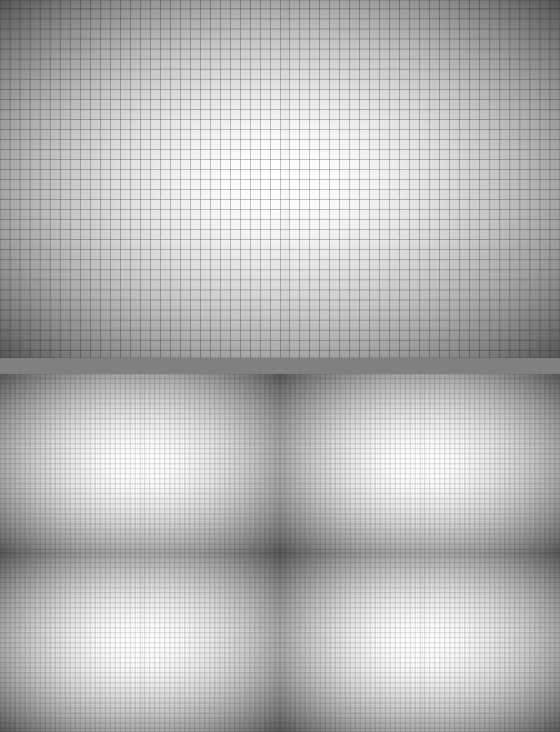
Top: one tile. Bottom: repeated 2 by 2.
A Shadertoy shader for this pattern:

```glsl
// Fine dark grid on a white sheet that falls off to grey towards the corners.
// Lines are box-filtered distances to repeated edges; one column is narrower
// and the border rows are shorter, so the grid and the falloff both wrap.

const float COLUMNS = 56.0;         // includes the narrow column
const float NARROW_WIDTH = 0.0156;  // narrow column, in canvas widths
const float NARROW_INDEX = 28.0;    // full columns to the left of it
const float NARROW_SHADE = 0.98;
const float ROW_PITCH = 0.02804;    // full row, in canvas heights
const float ROW_CENTER = 0.4985;    // height of the middle line
const float ROWS_EACH_SIDE = 17.0;  // full rows above and below the middle line
const float LINE_WIDTH = 0.0012;    // in canvas heights
const float LINE_SHADE = 0.45;      // line brightness relative to the sheet
const float CENTER_LIGHT = 1.0;
const float FALLOFF = 0.355;        // brightness lost at the middle of an edge
const float FALLOFF_POWER = 1.8;

// Share of a pixel covered by a line whose centre is dist away
float lineCoverage(float dist, float pixel) {
    float overlap = 0.5 * (pixel + LINE_WIDTH) - dist;
    return clamp(overlap, 0.0, min(pixel, LINE_WIDTH)) / pixel;
}

// Elliptical brightness falloff fitted to the canvas
float vignette(vec2 uv) {
    float radius = length(2.0 * uv - 1.0);
    return CENTER_LIGHT - FALLOFF * pow(radius, FALLOFF_POWER);
}

void mainImage(out vec4 fragColor, in vec2 fragCoord) {
    vec2 uv = fragCoord / iResolution.xy;
    float aspect = iResolution.x / iResolution.y;
    float pixel = 1.0 / iResolution.y;

    // Columns: measured from the right side of the narrow one, wrapping round
    float fullColumns = COLUMNS - 1.0;
    float pitch = (1.0 - NARROW_WIDTH) / fullColumns;
    float along = fract(uv.x - NARROW_INDEX * pitch - NARROW_WIDTH);
    float nearest = min(floor(along / pitch + 0.5), fullColumns);
    float distX = min(abs(along - nearest * pitch), 1.0 - along) * aspect;

    // Rows: even about the middle line, plus one line on the shared border
    float rise = uv.y - ROW_CENTER;
    float row = clamp(floor(rise / ROW_PITCH + 0.5), -ROWS_EACH_SIDE, ROWS_EACH_SIDE);
    float distBorder = min(uv.y, 1.0 - uv.y);
    float distY = min(abs(rise - row * ROW_PITCH), distBorder);

    // Sheet with a slightly duller narrow column
    float sheet = vignette(uv);
    sheet *= mix(1.0, NARROW_SHADE, step(fullColumns * pitch, along));

    // Ink: union of both line directions
    float ink = 1.0 - (1.0 - lineCoverage(distX, pixel)) * (1.0 - lineCoverage(distY, pixel));
    fragColor = vec4(vec3(sheet * mix(1.0, LINE_SHADE, ink)), 1.0);
}
```
